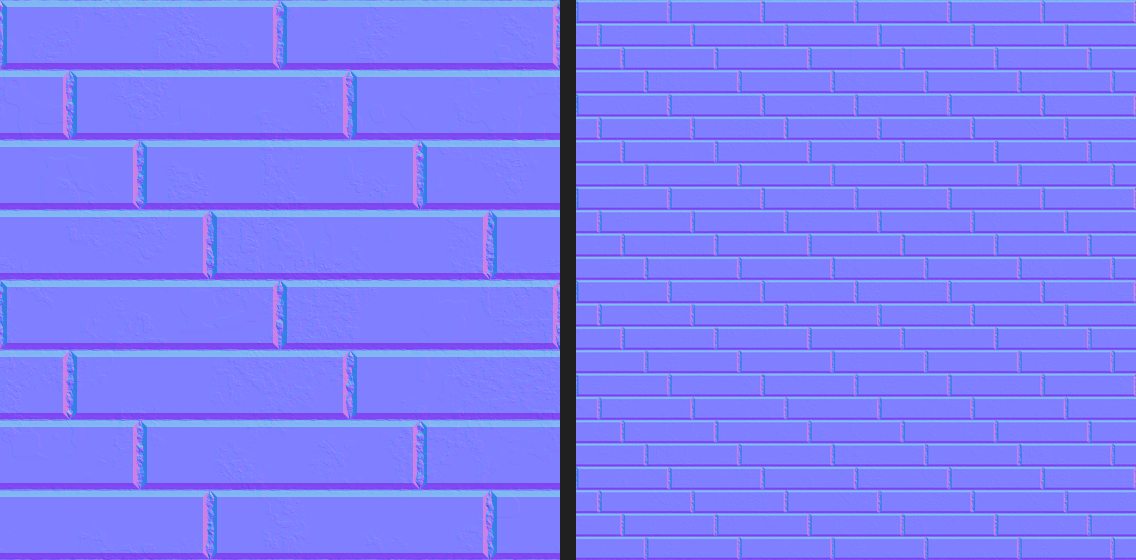
Left, the tile; right, the same tile 3 across and 3 down.
Give the GLSL for this texture map, as a WebGL 2 fragment shader.

```glsl
#version 300 es
precision highp float;

uniform vec2 u_resolution;
out vec4 fragColor;

float hash(vec2 p) {
    return fract(sin(dot(p, vec2(127.1, 311.7))) * 43758.5453);
}

// Value noise that wraps after a whole number of cells
float noise(vec2 uv, float cells, float seed) {
    vec2 p = uv * cells;
    vec2 i = floor(p);
    vec2 f = p - i;
    f = f * f * f * (f * (f * 6.0 - 15.0) + 10.0);
    vec2 lo = mod(i, cells) + seed;
    vec2 hi = mod(i + 1.0, cells) + seed;
    return mix(mix(hash(lo), hash(vec2(hi.x, lo.y)), f.x),
               mix(hash(vec2(lo.x, hi.y)), hash(hi), f.x), f.y);
}

float fbm(vec2 uv, float cells, float seed) {
    float sum = 0.0;
    float gain = 0.55;
    for (int octave = 0; octave < 3; octave++) {
        sum += gain * noise(uv, cells, seed);
        cells *= 2.0;
        seed += 17.0;
        gain *= 0.5;
    }
    return sum;
}

// Bevelled bricks, each row shifted by a quarter brick
float brickHeight(vec2 uv) {
    float row = floor((1.0 - uv.y) * 8.0);
    vec2 cell = fract(vec2(uv.x * 2.0 - row * 0.25, uv.y * 8.0));
    vec2 edge = (0.5 - abs(cell - 0.5)) * vec2(0.5, 0.125);
    float rim = min(edge.x, edge.y);

    // Lumpy mortar, fuller in the upright joints
    float upright = smoothstep(0.0, 0.009, edge.y - edge.x);
    float lumps = fbm(uv, 100.0, 3.0);
    float mortar = mix(0.0024 * lumps, 0.0012 + 0.0088 * lumps, upright);

    // Roughness fades out towards the brick face
    float rough = 0.001 * fbm(uv, 120.0, 23.0) * (1.0 - smoothstep(0.003, 0.009, rim));
    return max(min(rim, 0.0124), mortar) + rough;
}

// Clustered chips and grain, with a few long cracks
float wearHeight(vec2 uv) {
    float patches = smoothstep(0.47, 0.64, fbm(uv, 12.0, 41.0));
    float chips = smoothstep(0.5, 0.58, fbm(uv, 92.0, 71.0));
    float grain = noise(uv, 250.0, 11.0);
    float crackZone = smoothstep(0.72, 0.84, noise(uv, 9.0, 29.0));
    float crack = smoothstep(0.47, 0.495, fbm(uv, 20.0, 53.0));
    return patches * (0.00036 * chips + 0.00022 * grain)
         + 0.00002 * grain + 0.0003 * crackZone * crack;
}

float height(vec2 uv) {
    return brickHeight(uv) + wearHeight(uv);
}

void main() {
    vec2 uv = gl_FragCoord.xy / u_resolution;

    // Slope by central differences
    vec2 e = vec2(0.0008, 0.0);
    vec2 slope = vec2(height(uv + e.xy) - height(uv - e.xy),
                      height(uv + e.yx) - height(uv - e.yx)) / (2.0 * e.x);

    // Steeper sides than tops, packed as a tangent-space normal
    vec3 normal = normalize(vec3(-slope * vec2(0.8, 0.52), 1.0));
    fragColor = vec4(normal * 0.5 + 0.5, 1.0);
}
```
